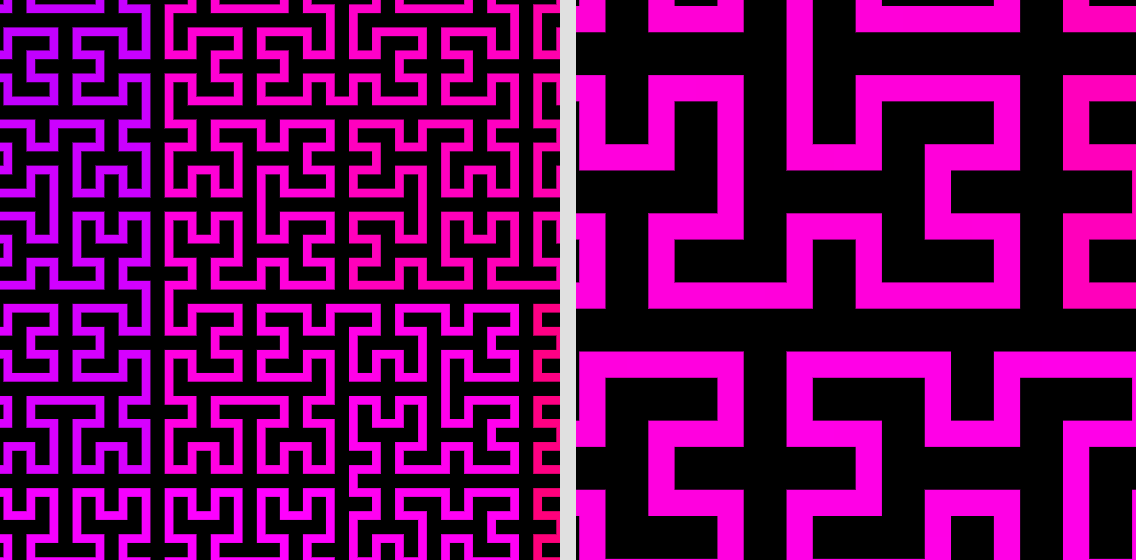
Left, the full canvas; right, a detail of the centre.
Give the GLSL for this pattern, as a WebGL 1 fragment shader.

```glsl
precision highp float;

uniform vec2 u_resolution;

const float CELLS_ACROSS = 24.31;               // curve cells per canvas side
const vec2  VIEW_ORIGIN  = vec2(25.16, 36.57);  // curve position of the lower left corner
const float CURVE_SIZE   = 64.0;                // cells per side of the whole curve
const int   CURVE_ORDER  = 6;                   // log2 of CURVE_SIZE
const float LINE_WIDTH   = 0.38;                // in cells
const float HUE_START    = 0.63;
const float HUE_SPAN     = 0.40;                // hue travelled along the whole curve
const vec3  BACKGROUND   = vec3(0.0);

// Position of a cell along the Hilbert curve, lower left to lower right
float hilbertIndex(vec2 cell) {
  float index = 0.0;
  float size = CURVE_SIZE;
  for (int level = 0; level < CURVE_ORDER; level++) {
    size *= 0.5;
    vec2 quadrant = step(size, cell);
    float rank = quadrant.x < 0.5 ? quadrant.y : 3.0 - quadrant.y;
    index = index * 4.0 + rank;
    cell -= quadrant * size;
    // The lower quadrants are mirrored about a diagonal
    if (quadrant.y < 0.5) {
      cell = quadrant.x < 0.5 ? cell.yx : size - 1.0 - cell.yx;
    }
  }
  return index;
}

// Square-ended distance from the cell centre out to one cell edge
float armDistance(vec2 local, vec2 direction) {
  float along = clamp(dot(local, direction), 0.0, 0.5);
  vec2 offset = abs(local - direction * along);
  return max(offset.x, offset.y);
}

vec3 hueToRgb(float hue) {
  vec3 ramp = abs(fract(hue + vec3(0.0, 2.0, 1.0) / 3.0) * 6.0 - 3.0);
  return clamp(ramp - 1.0, 0.0, 1.0);
}

void main() {
  float cellsPerPixel = CELLS_ACROSS / min(u_resolution.x, u_resolution.y);
  vec2 position = VIEW_ORIGIN + gl_FragCoord.xy * cellsPerPixel;
  vec2 cell = floor(position);
  vec2 local = position - cell - 0.5;
  float index = hilbertIndex(cell);

  // Draw an arm toward each neighbour that is adjacent along the curve
  float lineDistance = 1.0;
  vec2 direction = vec2(1.0, 0.0);
  for (int side = 0; side < 4; side++) {
    float gap = abs(hilbertIndex(cell + direction) - index);
    if (abs(gap - 1.0) < 0.5) {
      lineDistance = min(lineDistance, armDistance(local, direction));
    }
    direction = vec2(-direction.y, direction.x);
  }

  // Colour drifts with distance travelled along the curve
  vec3 lineColor = hueToRgb(HUE_START + HUE_SPAN * index / (CURVE_SIZE * CURVE_SIZE));
  float coverage = clamp(0.5 + (0.5 * LINE_WIDTH - lineDistance) / cellsPerPixel, 0.0, 1.0);
  gl_FragColor = vec4(mix(BACKGROUND, lineColor, coverage), 1.0);
}
```
